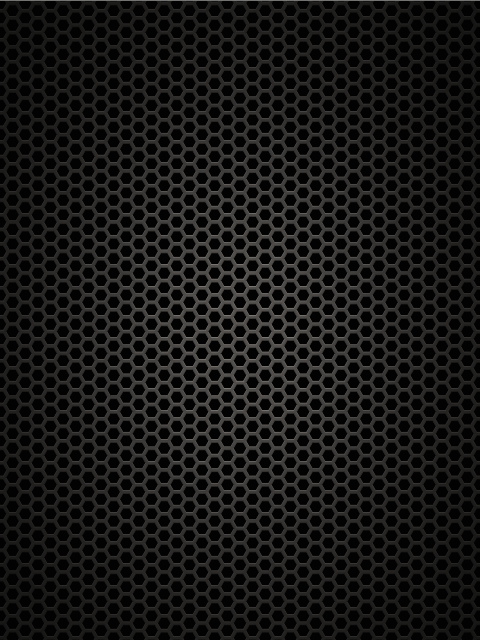
A Shadertoy shader for this pattern:

```glsl
// Perforated dark metal mesh: flat-topped hexagonal holes in a honeycomb lattice.
// Two interleaved rectangular grids give the cells; each hole has a lit lower lip,
// a shaded upper lip, and the whole sheet fades outward from a soft central glow.

const float REPEATS_ACROSS = 19.0;              // lattice periods over the width
const float HOLE_SCALE     = 0.735;             // hole size relative to its cell
const float LIP_WIDTH      = 0.055;             // lip width relative to cell height
const float LIP_LIGHT      = 0.55;
const float LIP_SHADE      = 0.30;
const float WEAR           = 0.07;              // brightness change between cells
const float GRAIN          = 0.05;              // fine mottling of the metal
const float GLOW_RADIUS    = 0.80;              // relative to the half canvas
const float ROW_SHIFT      = 0.20;              // lattice phase, in cell heights
const float TOP_EDGE       = 0.0014;            // pale strip, relative to height
const vec2  GLOW_CENTER    = vec2(0.50, 0.49);
const vec3  HOLE_COLOR     = vec3(0.008, 0.008, 0.008);
const vec3  METAL_FAR      = vec3(0.073, 0.072, 0.069);
const vec3  METAL_NEAR     = vec3(0.325, 0.315, 0.305);
const vec3  EDGE_COLOR     = vec3(0.50, 0.50, 0.49);

// Sine-free hash of a cell index
float hash21(vec2 p) {
    vec3 q = fract(vec3(p.xyx) * 0.1031);
    q += dot(q, q.yzx + 33.33);
    return fract((q.x + q.y) * q.z);
}

float valueNoise(vec2 p) {
    vec2 i = floor(p);
    vec2 f = fract(p);
    f = f * f * (3.0 - 2.0 * f);
    float low  = mix(hash21(i), hash21(i + vec2(1.0, 0.0)), f.x);
    float high = mix(hash21(i + vec2(0.0, 1.0)), hash21(i + vec2(1.0)), f.x);
    return mix(low, high, f.y);
}

// Offset from the nearest cell centre (xy) and the cell index (zw); cell height is 1
vec4 hexCell(vec2 p) {
    vec2 period = vec2(sqrt(3.0), 1.0);
    vec2 idA = floor(p / period + 0.5);
    vec2 idB = floor(p / period) + 0.5;
    vec2 a = p - idA * period;
    vec2 b = p - idB * period;
    return dot(a, a) < dot(b, b) ? vec4(a, idA * 2.0) : vec4(b, idB * 2.0);
}

// Apothem of the flat-topped hexagon passing through p
float hexApothem(vec2 p) {
    p = abs(p);
    return max(p.y, dot(p, vec2(sqrt(0.75), 0.5)));
}

// 1 on the side of the hole that catches the light, 0 on the opposite side
float lipFacing(vec2 p) {
    bool flatSide = abs(p.y) > sqrt(0.75) * abs(p.x) + 0.5 * abs(p.y);
    float normalY = sign(p.y) * (flatSide ? 1.0 : 0.5);
    return 0.5 - 0.5 * normalY;
}

void mainImage(out vec4 fragColor, in vec2 fragCoord) {
    vec2 uv = fragCoord / iResolution.xy;
    vec2 centered = (fragCoord - 0.5 * iResolution.xy) / iResolution.x;

    // Lattice, in units of one cell height
    float unitsPerWidth = REPEATS_ACROSS * sqrt(3.0);
    vec2 p = centered * unitsPerWidth - vec2(0.0, ROW_SHIFT);
    float pixel = unitsPerWidth / iResolution.x;
    vec4 cell = hexCell(p);
    float wallDist = hexApothem(cell.xy) - 0.5 * HOLE_SCALE;
    float metalMask = smoothstep(-0.5 * pixel, 0.5 * pixel, wallDist);

    // Broad light over the sheet
    vec2 fromGlow = 2.0 * (uv - GLOW_CENTER) / GLOW_RADIUS;
    vec3 metal = mix(METAL_FAR, METAL_NEAR, exp(-dot(fromGlow, fromGlow)));

    // Bevelled lips and slight wear
    float lip = 1.0 - smoothstep(LIP_WIDTH - 0.5 * pixel, LIP_WIDTH + 0.5 * pixel, wallDist);
    float facing = lipFacing(cell.xy);
    float relief = LIP_LIGHT * facing * facing - LIP_SHADE * (1.0 - facing);
    metal *= 1.0 + lip * relief;
    metal *= 1.0 + WEAR * (hash21(cell.zw + 200.0) - 0.5);
    metal *= 1.0 + GRAIN * (valueNoise(p * 4.0 + 300.0) - 0.5);

    // Sheet, holes and the pale strip along the top
    vec3 color = mix(HOLE_COLOR, metal, metalMask);
    float stripHeight = TOP_EDGE * iResolution.y;
    float strip = clamp(fragCoord.y + 0.5 - iResolution.y + stripHeight, 0.0, 1.0);
    color = mix(color, EDGE_COLOR, strip);
    fragColor = vec4(color, 1.0);
}
```
